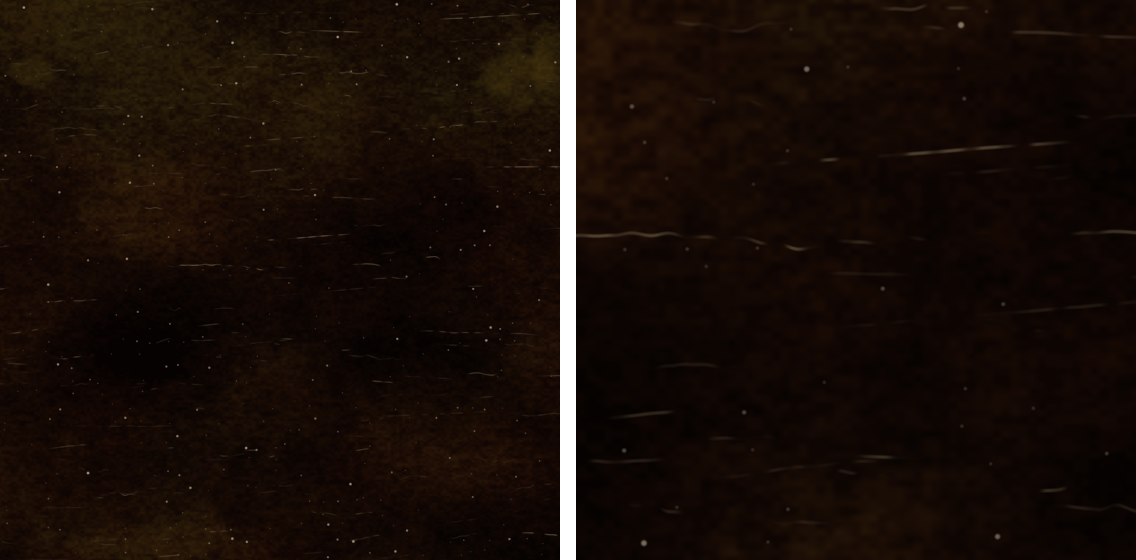
Left: the whole. Right: its middle third, enlarged.
Reproduce this texture procedurally as a Shadertoy shader.

```glsl
const vec3 HAIRLINE = vec3(0.36, 0.30, 0.22);
const vec3 DUST = vec3(0.62, 0.58, 0.50);

// Integer hash of a lattice cell, 0 to 1
float hash(vec2 cell, float seed) {
    uvec3 v = uvec3(ivec3(vec3(cell, seed)) + 4096);
    v = v * 1664525u + 1013904223u;
    v.x += v.y * v.z; v.y += v.z * v.x; v.z += v.x * v.y;
    v ^= v >> 16u;
    v.x += v.y * v.z; v.y += v.z * v.x; v.z += v.x * v.y;
    return float(v.x >> 8u) / 16777216.0;
}

float noise(vec2 p, float seed) {
    vec2 i = floor(p), f = fract(p);
    f = f * f * (3.0 - 2.0 * f);
    float low = mix(hash(i, seed), hash(i + vec2(1, 0), seed), f.x);
    float high = mix(hash(i + vec2(0, 1), seed), hash(i + vec2(1, 1), seed), f.x);
    return mix(low, high, f.y);
}

float fbm(vec2 p, float seed) {
    float sum = 0.0, weight = 0.5;
    for (int i = 0; i < 5; i++) {
        sum += weight * noise(p, seed + float(i));
        p = p * 2.03 + 7.3;
        weight *= 0.5;
    }
    return sum / 0.97;
}

// Soft stain with a ragged border
float stain(vec2 p, vec2 centre, vec2 radius) {
    float ragged = (fbm(p * 16.0, 31.0) - 0.5) * 1.5;
    return 1.0 - smoothstep(0.35, 1.25, length((p - centre) / radius) + ragged);
}

// Broken, wavering hairlines: one candidate per cell
float cracks(vec2 p, vec2 cellSize, float density, float seed, float soft) {
    float ink = 0.0;
    vec2 home = floor(p / cellSize);
    for (int y = -1; y <= 1; y++)
    for (int x = -1; x <= 1; x++) {
        vec2 cell = home + vec2(x, y);
        if (hash(cell, seed) > density) continue;
        vec2 centre = (cell + vec2(hash(cell, seed + 1.0), hash(cell, seed + 2.0))) * cellSize;
        vec2 d = p - centre;
        float reach = cellSize.x * mix(0.15, 0.5, hash(cell, seed + 3.0));
        float tilt = mix(-0.09, 0.16, hash(cell, seed + 4.0));
        float rough = hash(cell, seed + 5.0);
        float track = hash(cell, seed + 6.0) * 90.0;
        float wave = (noise(vec2(p.x * 26.0, track), seed) - 0.5) * 0.022
                   + (noise(vec2(p.x * 90.0, track), seed) - 0.5) * 0.008;
        float offset = abs(d.y - tilt * d.x - wave * rough * rough);
        float line = 1.0 - smoothstep(0.0002, 0.0011 + soft, offset);
        float ends = 1.0 - smoothstep(0.6, 1.0, abs(d.x) / reach);
        float gaps = smoothstep(0.25, 0.8, noise(vec2(p.x * 95.0, track + 9.0), seed));
        float strength = mix(0.25, 0.95, pow(hash(cell, seed + 7.0), 2.0));
        ink = max(ink, line * ends * gaps * strength);
    }
    return ink;
}

// Scattered dust, mostly faint with a few bright points
float specks(vec2 p, float count, float density, float soft) {
    vec2 cell = floor(p * count);
    float present = step(hash(cell, 60.0), density);
    vec2 centre = (cell + 0.2 + 0.6 * vec2(hash(cell, 61.0), hash(cell, 62.0))) / count;
    float power = pow(hash(cell, 63.0), 4.0);
    float radius = mix(0.0010, 0.0026, power);
    float dot_ = 1.0 - smoothstep(radius * 0.3, radius + soft, length(p - centre));
    return present * dot_ * mix(0.2, 1.0, power);
}

// Dark umber rising to amber, leaning olive or rust
vec3 varnish(float level, float olive) {
    float green = mix(0.40, 0.61, smoothstep(0.05, 0.17, level));
    vec3 rust = vec3(1.05, green * 0.92, 0.17);
    vec3 moss = vec3(0.94, green * 1.12, 0.19);
    return level * mix(rust, moss, olive);
}

void mainImage(out vec4 fragColor, in vec2 fragCoord) {
    vec2 p = fragCoord / iResolution.xy;
    float soft = max(0.0006, 0.7 / iResolution.y);

    // Broad light and dark areas
    float top = smoothstep(0.5, 1.0, p.y);
    float level = 0.070 + 0.19 * (fbm(p * vec2(4.0, 5.0), 3.0) - 0.5) + 0.035 * top;
    vec2 hollow = (p - vec2(0.50, 0.54)) * mat2(0.9, 0.42, -0.42, 0.9);
    level -= 0.028 * exp(-dot(hollow * vec2(3.0, 7.0), hollow * vec2(3.0, 7.0)));

    // Amber and rust stains
    level += 0.105 * stain(p, vec2(0.90, 0.86), vec2(0.065, 0.095));
    level += 0.060 * stain(p, vec2(0.99, 0.89), vec2(0.06, 0.07));
    level += 0.070 * stain(p, vec2(0.06, 0.87), vec2(0.045, 0.025));
    level += 0.045 * stain(p, vec2(0.46, 0.89), vec2(0.07, 0.05));
    level += 0.050 * stain(p, vec2(0.22, 0.02), vec2(0.28, 0.06));
    level += 0.040 * stain(p, vec2(0.47, 0.26), vec2(0.16, 0.10));
    level += 0.030 * stain(p, vec2(0.26, 0.62), vec2(0.12, 0.10));

    // Fine grain, slightly drawn out sideways
    float grain = noise(p * vec2(190.0, 240.0), 11.0) + noise(p * vec2(75.0, 130.0), 12.0) - 1.0;
    level = max(level + grain * mix(0.030, 0.055, smoothstep(0.04, 0.14, level)), 0.022);

    float olive = clamp(top * 0.8 + (fbm(p * 6.0, 21.0) - 0.5) * 1.6 + 0.25, 0.0, 1.0);
    vec3 colour = varnish(level, olive);

    // Surface wear
    float wear = cracks(p, vec2(0.26, 0.052), 0.45, 40.0, soft);
    wear = max(wear, 0.8 * cracks(p, vec2(0.085, 0.031), 0.35, 50.0, soft));
    colour = mix(colour, HAIRLINE, wear * 0.85);
    colour = mix(colour, DUST, specks(p, 42.0, 0.22, soft));

    fragColor = vec4(colour, 1.0);
}
```
